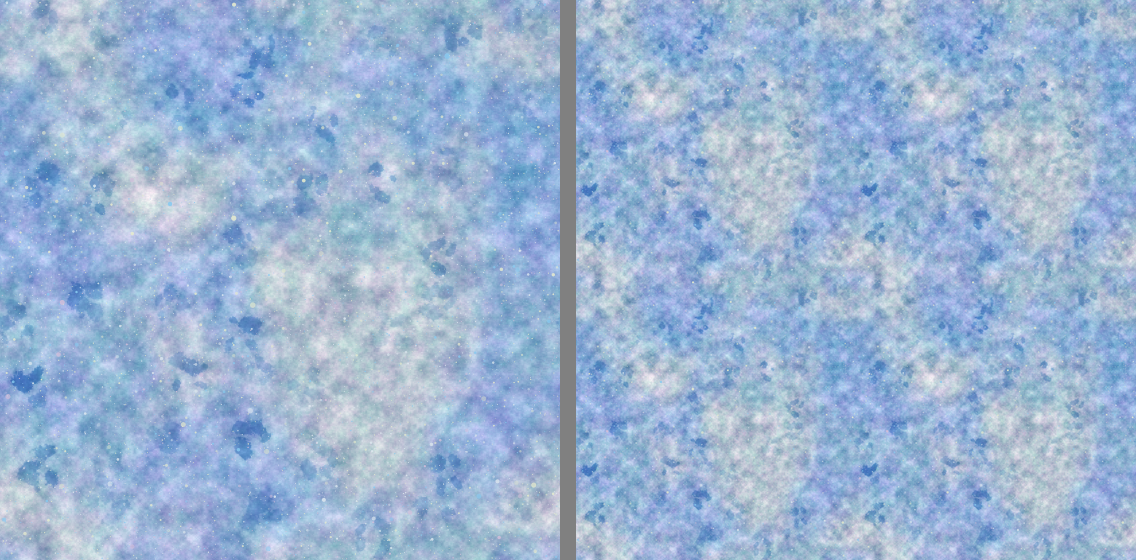
Left: one tile. Right: repeated 2 by 2.
A Shadertoy shader for this texture:

```glsl
// Frosty watercolour paper: wrapped noise washes in blue and pale grey,
// clusters of soft blue petal-shaped stains, and a scatter of pastel specks.
// Every lattice has a whole number of cells and wraps, so the canvas tiles.

const vec3 BLUE       = vec3(0.52, 0.67, 0.85);
const vec3 PERIWINKLE = vec3(0.57, 0.67, 0.87);
const vec3 PALE       = vec3(0.72, 0.77, 0.82);
const vec3 TEAL       = vec3(0.58, 0.74, 0.81);
const vec3 STAIN_TINT = vec3(0.47, 0.71, 0.88);
const vec3 GRAIN_TINT = vec3(1.0, 0.82, 0.60);
const vec3 CREAM      = vec3(0.90, 0.92, 0.81);
const vec3 SKY        = vec3(0.53, 0.79, 0.94);
const vec3 PINK       = vec3(0.83, 0.75, 0.86);
const vec3 WHITE      = vec3(0.87, 0.91, 0.94);

const float WASH_CELLS   = 3.0;
const float GRAIN_CELLS  = 26.0;
const float GRAIN_DEPTH  = 0.55;
const float STREAK_DEPTH = 0.09;
const float STAIN_CELLS  = 8.0;
const float STAIN_CHANCE = 0.55;
const float SPECK_CELLS  = 32.0;
const int   OCTAVES = 5;
const int   PETALS  = 4;
const int   SPECK_LAYERS = 3;

float hash(vec2 p) {
    return fract(sin(dot(p, vec2(127.1, 311.7))) * 43758.5453);
}

vec2 hash2(vec2 p) {
    return vec2(hash(p), hash(p + 41.3));
}

// Value noise on a lattice that repeats after "cells".
float noise(vec2 p, vec2 cells, float seed) {
    vec2 i = floor(p), f = fract(p);
    f = f * f * f * (f * (f * 6.0 - 15.0) + 10.0);
    vec2 a = mod(i, cells) + seed;
    vec2 b = mod(i + 1.0, cells) + seed;
    return mix(mix(hash(a), hash(vec2(b.x, a.y)), f.x),
               mix(hash(vec2(a.x, b.y)), hash(b), f.x), f.y);
}

float fbm(vec2 uv, vec2 cells, float gain, float seed) {
    float sum = 0.0, total = 0.0, amp = 1.0;
    for (int i = 0; i < OCTAVES; i++) {
        sum += amp * noise(uv * cells, cells, seed + float(i) * 7.7);
        total += amp;
        amp *= gain;
        cells *= 2.0;
    }
    return sum / total;
}

// Coverage of the stain clusters; roughness frays their edges.
float stains(vec2 uv, float roughness) {
    vec2 p = uv * STAIN_CELLS, home = floor(p);
    float cover = 0.0;
    for (int y = -1; y <= 1; y++)
    for (int x = -1; x <= 1; x++) {
        vec2 cell = home + vec2(x, y);
        vec2 id = mod(cell, STAIN_CELLS) + 3.7;
        if (hash(id + 90.0) > STAIN_CHANCE) continue;
        vec2 centre = cell + 0.2 + 0.6 * hash2(id);
        float turn = 6.2832 * hash(id + 12.0);
        float strength = mix(0.35, 1.0, hash(id + 25.0));
        for (int k = 0; k < PETALS; k++) {
            vec2 key = id + 17.3 * float(k + 1);
            float angle = turn + 1.7 * float(k) + hash(key);
            vec2 dir = vec2(cos(angle), sin(angle));
            vec2 d = p - centre - dir * mix(0.13, 0.25, hash(key + 5.0));
            float tilt = angle + 2.0 * hash(key + 8.0);
            vec2 axis = vec2(cos(tilt), sin(tilt));
            d = vec2(dot(d, axis), dot(d, vec2(-axis.y, axis.x)));
            d.y *= mix(1.1, 1.6, hash(key + 11.0));
            float r = length(d) / mix(0.08, 0.18, hash(key + 14.0)) + roughness;
            float petal = 1.0 - smoothstep(0.70, 1.15, r);
            float halo = 0.2 * (1.0 - smoothstep(0.6, 1.8, r));
            float ink = strength * mix(0.5, 1.0, hash(key + 19.0));
            cover = max(cover, ink * max(petal, halo));
        }
    }
    return cover;
}

// Round pastel dots, each layer finer and denser than the last.
vec3 addSpecks(vec3 color, vec2 uv) {
    float cells = SPECK_CELLS;
    for (int i = 0; i < SPECK_LAYERS; i++) {
        vec2 p = uv * cells;
        vec2 id = mod(floor(p), cells) + 53.1 * float(i + 1);
        float chance = 0.14 + 0.10 * float(i);
        float soft = cells / iResolution.y;
        float radius = mix(0.07, 0.16, pow(hash(id + 6.0), 1.5));
        float d = length(fract(p) - 0.2 - 0.6 * hash2(id));
        float dot_ = 1.0 - smoothstep(radius - 0.6 * soft, radius + 0.6 * soft, d);
        float pick = hash(id + 15.0);
        vec3 tint = pick < 0.35 ? CREAM : pick < 0.55 ? SKY : pick < 0.70 ? PINK : WHITE;
        float shown = step(hash(id + 23.0), chance);
        color = mix(color, tint, dot_ * shown * mix(0.35, 0.9, hash(id + 31.0)));
        cells *= 2.0;
    }
    return color;
}

void mainImage(out vec4 fragColor, in vec2 fragCoord) {
    vec2 uv = fragCoord / iResolution.xy;

    // Broad washes
    float wash = smoothstep(0.33, 0.67, fbm(uv, vec2(WASH_CELLS), 0.55, 1.3));
    float hue = smoothstep(0.35, 0.65, fbm(uv, vec2(4.0), 0.5, 61.9));
    float green = smoothstep(0.54, 0.74, fbm(uv, vec2(5.0), 0.55, 33.4));
    vec3 color = mix(mix(BLUE, PERIWINKLE, hue), PALE, wash);
    color = mix(color, TEAL, 0.55 * green);

    // Paper grain, rising diagonal streaks and faint colour mottling
    float grain = fbm(uv, vec2(GRAIN_CELLS), 0.75, 17.2) - 0.5;
    vec2 slanted = vec2(uv.x + uv.y, uv.x - uv.y);
    float streak = noise(slanted * vec2(18.0, 34.0), vec2(18.0, 34.0), 71.6) - 0.5;
    float mottle = fbm(uv, vec2(40.0), 0.7, 83.5) - 0.5;
    color += GRAIN_TINT * (GRAIN_DEPTH * grain + STREAK_DEPTH * streak);
    color += vec3(0.16, -0.08, 0.05) * mottle;

    // Stains, softer where the wash is pale
    vec2 wobble = vec2(noise(uv * 40.0, vec2(40.0), 5.1), noise(uv * 40.0, vec2(40.0), 9.4)) - 0.5;
    float stain = stains(uv + 0.012 * wobble, 1.6 * grain) * mix(1.0, 0.6, wash);
    color *= mix(vec3(1.0), STAIN_TINT, stain);

    fragColor = vec4(clamp(addSpecks(color, uv), 0.0, 1.0), 1.0);
}
```
